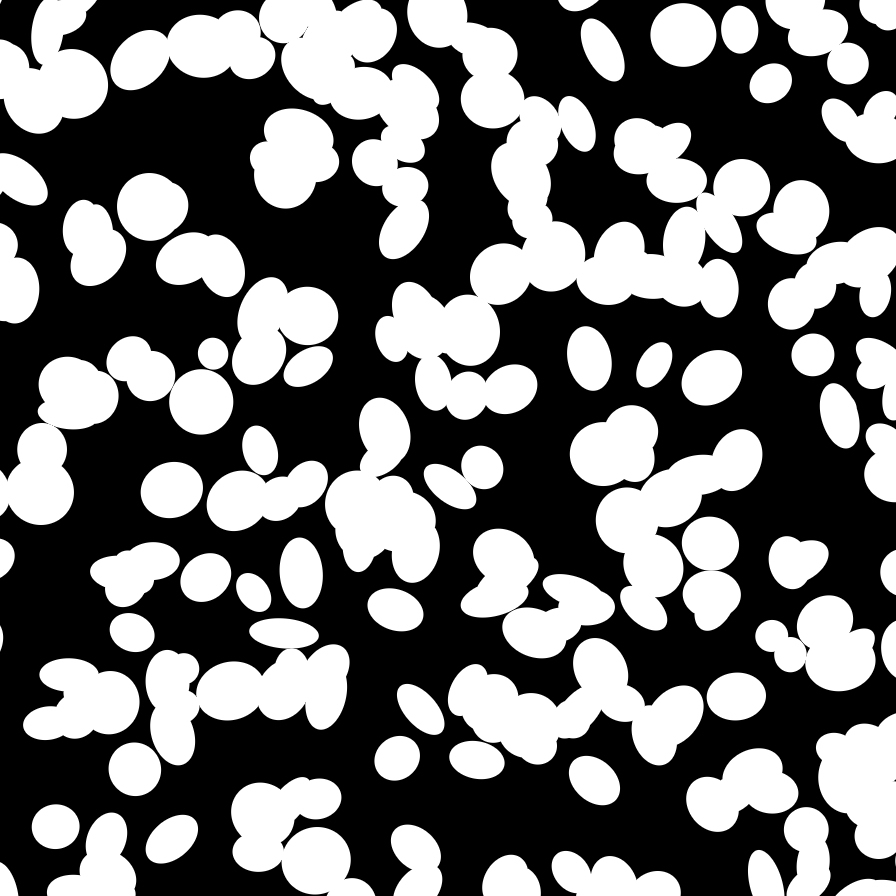
Give the GLSL for this pattern, as a three.js fragment shader.

```glsl
varying vec2 vUv;

vec4 hash4(vec2 cell) {
  vec4 h = fract(cell.xyxy * vec4(0.1031, 0.1030, 0.0973, 0.1099));
  h += dot(h, h.wzxy + 33.33);
  return fract((h.xxyz + h.yzzw) * h.zywx);
}

// Approximate signed distance to an ellipse with the given half axes
float ellipseDistance(vec2 p, vec2 axes) {
  p += 1e-5;
  float k = length(p / axes);
  return k * (k - 1.0) / length(p / (axes * axes));
}

// Union of the randomly placed, sized and turned grains around p
float grainDistance(vec2 p) {
  vec2 home = floor(p);
  float nearest = 10.0;
  for (int y = -2; y <= 2; y++) {
    for (int x = -2; x <= 2; x++) {
      vec2 cell = home + vec2(float(x), float(y));
      vec4 rnd = hash4(cell + 37.0);
      float angle = 3.14159 * hash4(cell + 191.0).x;

      // Jitter spans three cells so that grains clump and leave gaps
      vec2 offset = p - cell - 0.5 - 3.0 * (rnd.xy - 0.5);
      float c = cos(angle);
      float s = sin(angle);
      vec2 turned = mat2(c, -s, s, c) * offset;
      nearest = min(nearest, ellipseDistance(turned, mix(vec2(0.25), vec2(0.6), rnd.zw)));
    }
  }
  return nearest;
}

void main() {
  float cells = 15.0;
  float pixel = cells * fwidth(vUv.x);

  // White grains on black, with an edge one pixel wide
  float white = clamp(0.5 - grainDistance(vUv * cells) / pixel, 0.0, 1.0);
  gl_FragColor = vec4(vec3(white), 1.0);
}
```
